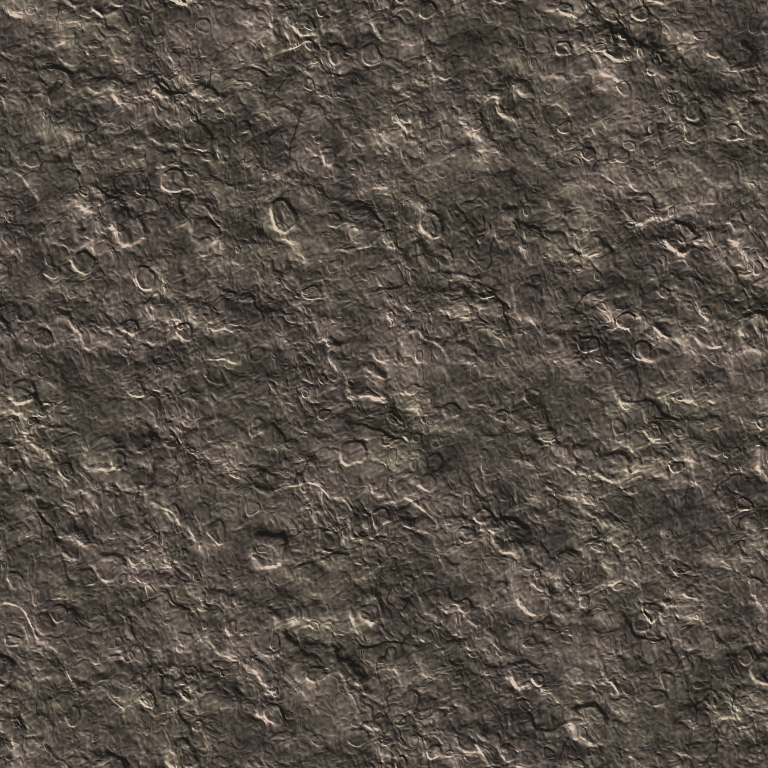
Give the GLSL for this texture, as a WebGL 1 fragment shader.

```glsl
precision highp float;
// Rough brown-grey rock with pits, ledges, grit and fine cracks; tiles on all sides.
uniform vec2 u_resolution;

const vec2  LIGHT_DIR = vec2(0.45, 0.89);  // towards the light
const float LIGHT_STEP = 0.0015;           // sampling step for the relief
const float RELIEF = 0.68;
const float LIT_SIDE = 0.8;                // lit slopes are softer than shaded ones
const float MID_TONE = 0.325;
const float CONTRAST = 0.33;
const vec3  OLIVE_TINT = vec3(1.0, 0.917, 0.805);
const vec3  PINK_TINT = vec3(1.0, 0.899, 0.82);
const float ROCK_CELLS = 12.0;             // cells of the coarsest octave
const float ROCK_AMP = 0.041;
const float ROCK_GAIN = 0.6;
const float LEDGE_HEIGHT = 0.013;
const float PIT_CELLS = 10.0;              // cells of the largest pits
const float PIT_DEPTH = 1.15;
const float PIT_CHANCE = 0.55;
const float CRACK_WIDTH = 0.04;
const float CRACK_DARKNESS = 1.6;

vec2 hash2(vec2 cell, float seed) {
  vec2 k = vec2(dot(cell, vec2(127.1, 311.7)), dot(cell, vec2(269.5, 183.3)));
  return fract(sin(k + seed * 17.13) * 43758.5453);
}

vec2 wrapCell(vec2 cell, float period) {
  return floor(mod(cell + 0.5, period));
}

float corner(vec2 cell, vec2 offset, float period, float seed) {
  float angle = 6.28318 * hash2(wrapCell(cell, period), seed).x;
  return dot(vec2(cos(angle), sin(angle)), offset);
}

// Gradient noise with a whole number of cells across the canvas
float noise(vec2 p, float period, float seed) {
  vec2 q = p * period;
  vec2 c = floor(q);
  vec2 f = q - c;
  vec2 w = f * f * f * (f * (f * 6.0 - 15.0) + 10.0);
  vec2 e = vec2(1.0, 0.0);
  float low = mix(corner(c, f, period, seed),
                  corner(c + e.xy, f - e.xy, period, seed), w.x);
  float high = mix(corner(c + e.yx, f - e.yx, period, seed),
                   corner(c + e.xx, f - e.xx, period, seed), w.x);
  return mix(low, high, w.y);
}

// The same on a slanted lattice; whole-number factors keep it tiling
float slantedNoise(vec2 p, float period, float side, float seed) {
  vec2 q = vec2(2.0 * p.x + side * p.y, 2.0 * p.y - side * p.x);
  return noise(q, floor(period / 2.236), seed);
}

// Bends round and straight shapes into ragged ones
vec2 warp(vec2 p) {
  vec2 broad = vec2(noise(p, 9.0, 1.0), noise(p, 9.0, 2.0));
  vec2 fine = vec2(noise(p, 47.0, 3.0), noise(p, 47.0, 4.0));
  return p + 0.014 * broad + 0.007 * fine;
}

// Scattered bowls with steep walls, domed floors and a low rim
float pits(vec2 p, float period, float seed) {
  vec2 q = p * period;
  vec2 home = floor(q);
  float height = 0.0;
  for (int y = -1; y <= 1; y++) {
    for (int x = -1; x <= 1; x++) {
      vec2 cell = home + vec2(float(x), float(y));
      vec2 id = wrapCell(cell, period);
      vec2 center = cell + hash2(id, seed);
      vec2 traits = hash2(id, seed + 5.0);
      float radius = mix(0.13, 0.32, traits.x);
      float d = length(q - center) / radius;
      float strength = step(traits.y, PIT_CHANCE) * mix(1.0, 0.35, traits.y / PIT_CHANCE);
      float bowl = smoothstep(0.68, 1.0, d) - 1.0;
      float dome = 0.6 * max(0.0, 0.6 - d * d);
      float rim = 0.12 * exp(-24.0 * (d - 1.12) * (d - 1.12));
      height += strength * radius * (PIT_DEPTH * bowl + dome + rim);
    }
  }
  return height / period;
}

float rockHeight(vec2 p) {
  vec2 bent = warp(p);
  float height = 0.0;
  float amp = ROCK_AMP;
  float period = ROCK_CELLS;
  float side = 1.0;
  for (int i = 0; i < 5; i++) {
    float n = slantedNoise(bent, period, side, 10.0 + float(i));
    height += amp * (n + 0.7 * abs(n));
    amp *= ROCK_GAIN;
    period *= 2.0;
    side = -side;
  }
  float shelf = noise(bent, 9.0, 16.0) + 0.4 * noise(bent, 25.0, 17.0);
  height += LEDGE_HEIGHT * smoothstep(-0.05, 0.05, shelf);
  height += pits(bent, PIT_CELLS, 20.0) + pits(bent, PIT_CELLS * 2.0 + 1.0, 30.0);
  return height + 0.8 * pits(bent, PIT_CELLS * 4.0 + 3.0, 40.0);
}

// Thin broken lines where a rough noise crosses zero
float cracks(vec2 p) {
  float n = noise(p, 8.0, 50.0) + 0.4 * noise(p, 23.0, 51.0) + 0.16 * noise(p, 61.0, 52.0);
  float broken = noise(p, 7.0, 53.0) + 0.8 * noise(p, 21.0, 54.0);
  return (1.0 - smoothstep(0.0, CRACK_WIDTH, abs(n))) * smoothstep(0.08, 0.25, broken);
}

void main() {
  vec2 p = gl_FragCoord.xy / u_resolution;
  // Slopes that fall towards the light are bright
  float slope = (rockHeight(p) - rockHeight(p + LIGHT_STEP * LIGHT_DIR)) / LIGHT_STEP;
  slope *= (slope > 0.0 ? LIT_SIDE : 1.0) * (1.0 + 0.8 * noise(p, 11.0, 59.0));
  // Light and dark patches, then grit
  float patches = 0.7 * noise(p, 7.0, 60.0) + noise(p, 14.0, 61.0) + 0.9 * noise(p, 31.0, 62.0);
  float grit = slantedNoise(p, 190.0, 1.0, 63.0);
  float shade = RELIEF * slope + 1.1 * patches + grit - CRACK_DARKNESS * cracks(p);
  float tone = MID_TONE * exp(CONTRAST * clamp(shade, -3.4, 2.9));
  float hue = smoothstep(-0.35, 0.35, noise(p, 8.0, 70.0) + 0.5 * noise(p, 27.0, 71.0));
  gl_FragColor = vec4(tone * mix(OLIVE_TINT, PINK_TINT, hue), 1.0);
}
```
